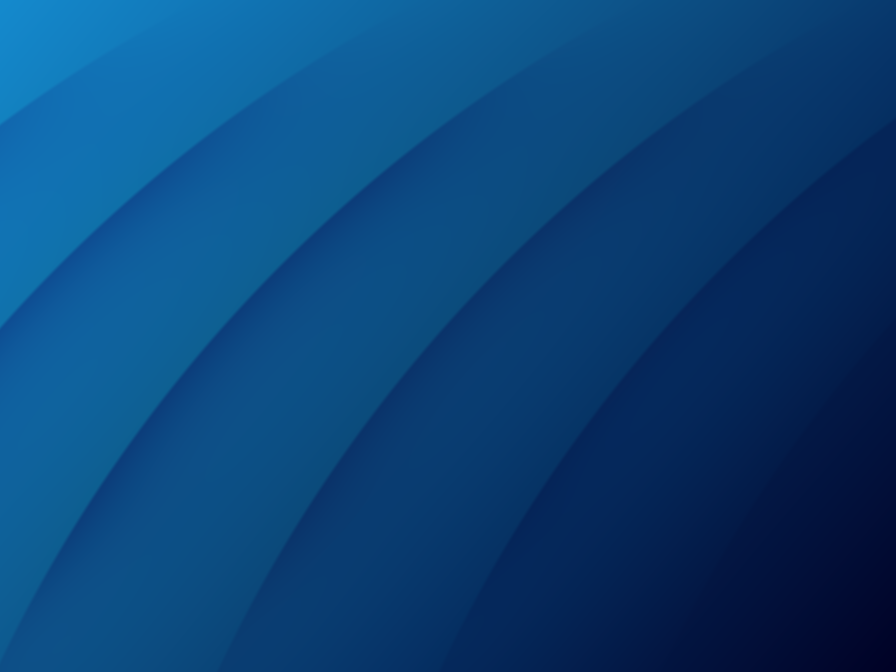
Write a Shadertoy shader that draws this background.

```glsl
// Overlapping curved blue sheets with soft shadows over a diagonal gradient.

// Lengths are in units of the canvas height.
const int SHEET_COUNT = 6;
const float SHEET_RADIUS = 2.158;
const vec2 FIRST_CENTER = vec2(1.2865, -0.9184);
const float SHEET_STEP = 0.3299;
const float SHADOW_WIDTH = 0.068;
const float RIM_WIDTH = 0.05;
const float EDGE_SOFTNESS = 0.0035;
const vec3 SHADOW_TINT = vec3(0.84, 0.63, 0.81);
const vec3 RIM_TINT = vec3(0.95, 1.02, 0.97);
const vec2 GRADIENT_WEIGHT = vec2(0.61, 0.39);

// Gradient stops, evenly spaced from the upper left to the lower right.
const int STOP_COUNT = 7;
const vec3 STOPS[STOP_COUNT] = vec3[STOP_COUNT](
    vec3(0.080, 0.540, 0.805),
    vec3(0.065, 0.455, 0.705),
    vec3(0.056, 0.375, 0.595),
    vec3(0.045, 0.290, 0.495),
    vec3(0.022, 0.190, 0.395),
    vec3(0.010, 0.085, 0.260),
    vec3(0.000, 0.005, 0.145));

vec3 diagonalGradient(float t) {
    float position = clamp(t, 0.0, 1.0) * float(STOP_COUNT - 1);
    int index = min(int(position), STOP_COUNT - 2);
    return mix(STOPS[index], STOPS[index + 1], position - float(index));
}

// Shadows are deepest mid-height and fade toward both ends of an arc,
// and the outermost and innermost sheets cast weaker ones.
float shadowStrength(float height, int sheet) {
    float topFade = 1.0 - smoothstep(0.70, 1.02, height);
    float bottomFade = mix(0.35, 1.0, smoothstep(0.0, 0.28, height));
    float offset = abs(float(sheet) - 2.0);
    float sheetFade = 1.0 - 0.2 * smoothstep(0.0, 2.0, offset) - 0.5 * smoothstep(2.0, 3.0, offset);
    return topFade * bottomFade * sheetFade;
}

void mainImage(out vec4 fragColor, in vec2 fragCoord) {
    vec2 p = fragCoord / iResolution.y;
    vec2 uv = fragCoord / iResolution.xy;
    float softness = max(EDGE_SOFTNESS, 1.0 / iResolution.y);

    // Base colour
    vec3 color = diagonalGradient(dot(vec2(uv.x, 1.0 - uv.y), GRADIENT_WEIGHT));

    // Each sheet hides the shading of the one before it.
    vec3 shade = vec3(1.0);
    for (int i = 0; i < SHEET_COUNT; i++) {
        vec2 center = FIRST_CENTER + vec2(SHEET_STEP * float(i), 0.0);
        float inside = SHEET_RADIUS - distance(p, center);
        float cover = smoothstep(-softness, softness, inside);
        float strength = shadowStrength(p.y, i);
        float shadow = strength * exp(-max(inside, 0.0) / SHADOW_WIDTH);
        float rim = strength * exp(min(inside, 0.0) / RIM_WIDTH);
        vec3 outer = shade * mix(vec3(1.0), RIM_TINT, rim);
        vec3 inner = mix(vec3(1.0), SHADOW_TINT, shadow);
        shade = mix(outer, inner, cover);
    }

    fragColor = vec4(color * shade, 1.0);
}
```
